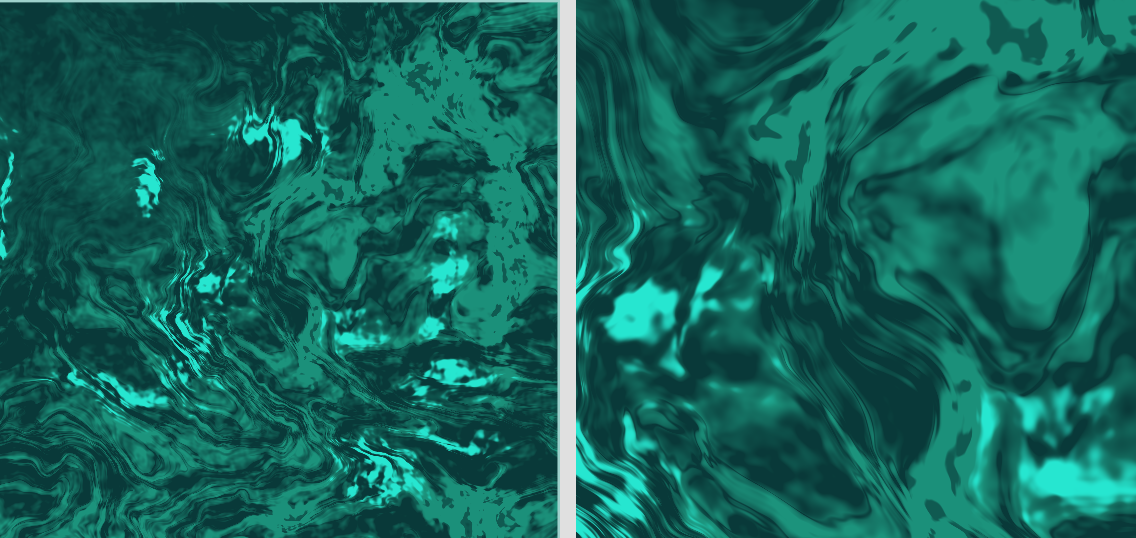
Left: the whole. Right: its middle third, enlarged.
Write a Shadertoy shader that draws this texture.

```glsl
// Marbled teal mineral surface: smoky dark pools, flat green plateaus and torn cyan patches.
// Layered noise is folded by domain warping; fine gritty veins follow the contours of a flow
// field, while soft ellipses steer where the plateaus and the cyan patches gather.

#define FOLD 0.20          // strength of the large folds
#define CURL 0.045         // strength of the small curls
#define VEIN_DENSITY 22.0  // veins per unit of flow
#define VEIN_CONTRAST 1.5
#define GRIT_CONTRAST 2.0
#define GRAIN_SCALE 75.0
#define BRIGHT_LEVEL 0.66  // higher leaves less cyan
#define DARK vec3(0.035, 0.225, 0.222)
#define TEAL vec3(0.108, 0.575, 0.485)
#define CYAN vec3(0.150, 0.900, 0.815)
#define PALE vec3(0.620, 0.820, 0.800)

// Ellipses: centre.xy, radius.xy
const vec4 PLATEAUS[8] = vec4[8](
    vec4(0.79, 0.82, 0.14, 0.09), vec4(0.90, 0.54, 0.050, 0.36),
    vec4(0.87, 0.06, 0.12, 0.08), vec4(0.58, 0.64, 0.14, 0.040),
    vec4(0.69, 0.74, 0.05, 0.12), vec4(0.52, 0.03, 0.07, 0.04),
    vec4(0.56, 0.36, 0.025, 0.12), vec4(0.47, 0.57, 0.03, 0.06));

const vec4 PATCHES[11] = vec4[11](
    vec4(0.38, 0.47, 0.075, 0.060), vec4(0.32, 0.35, 0.060, 0.095),
    vec4(0.64, 0.41, 0.060, 0.045), vec4(0.79, 0.46, 0.030, 0.110),
    vec4(0.80, 0.30, 0.100, 0.045), vec4(0.69, 0.11, 0.070, 0.120),
    vec4(0.86, 0.18, 0.090, 0.045), vec4(0.48, 0.74, 0.110, 0.055),
    vec4(0.01, 0.60, 0.022, 0.140), vec4(0.26, 0.67, 0.030, 0.090),
    vec4(0.22, 0.26, 0.120, 0.035));

float hash(vec2 cell) {
    vec3 h = fract(vec3(cell.xyx) * 0.1031);
    h += dot(h, h.yzx + 33.33);
    return fract((h.x + h.y) * h.z);
}

float noise(vec2 p) {
    vec2 i = floor(p), f = fract(p);
    f = f * f * (3.0 - 2.0 * f);
    return mix(mix(hash(i), hash(i + vec2(1, 0)), f.x),
               mix(hash(i + vec2(0, 1)), hash(i + vec2(1, 1)), f.x), f.y);
}

float fbm(vec2 p, int octaves) {
    float sum = 0.0, total = 0.0, amp = 0.5;
    for (int i = 0; i < octaves; i++) {
        sum += amp * noise(p);
        total += amp;
        p = mat2(1.6, 1.2, -1.2, 1.6) * p + 7.3;
        amp *= 0.6;
    }
    return sum / total;
}

vec2 warp(vec2 p) {
    return vec2(fbm(p, 3), fbm(p + 41.7, 3)) - 0.5;
}

float ellipse(vec2 p, vec4 e) {
    vec2 d = (p - e.xy) / e.zw;
    return exp(-dot(d, d));
}

void mainImage(out vec4 fragColor, in vec2 fragCoord) {
    vec2 uv = fragCoord / iResolution.xy;
    vec2 p = fragCoord / iResolution.y;

    // Folded coordinates
    vec2 fold = warp(p * 3.6 + 5.0);
    vec2 q = p + FOLD * fold;
    vec2 curl = warp(q * 15.0);
    q += CURL * curl;
    vec2 place = uv + 0.08 * fold + 0.06 * curl;

    // Where plateaus and cyan patches gather
    float plateau = 0.0, glow = 0.0;
    for (int i = 0; i < 8; i++) plateau = max(plateau, ellipse(place, PLATEAUS[i]));
    for (int i = 0; i < 11; i++) glow = max(glow, ellipse(place, PATCHES[i]));
    float calm = smoothstep(0.25, 0.75, ellipse(place, vec4(0.12, 0.82, 0.36, 0.42)));
    float shade = ellipse(place, vec4(0.48, 0.94, 0.38, 0.12))
                + ellipse(place, vec4(0.02, 0.28, 0.14, 0.25));

    // Veins run upright above and level out near the bottom
    vec2 stretch = mix(vec2(1.8, 4.6), vec2(4.4, 2.1), smoothstep(0.12, 0.42, uv.y));
    float flow = fbm(q * stretch, 3);
    float vein = fbm(vec2(flow * VEIN_DENSITY, flow * 6.0) + q * 9.0, 4) - 0.5;
    float grit = fbm(vec2(flow * 38.0, flow * 9.0) + q * 30.0, 3) - 0.5;
    float grain = fbm((p + 0.3 * (q - p)) * GRAIN_SCALE, 2) - 0.5;
    float smoke = fbm(q * 5.0 + 19.0, 5) - 0.5;

    // Tone from dark pools to flat green
    float flatness = smoothstep(0.38, 0.62, plateau + 0.5 * vein + 0.5 * grit + 0.3 * grain);
    float rough = 0.42 + VEIN_CONTRAST * vein + GRIT_CONTRAST * grit + 0.9 * grain + 0.3 * smoke;
    float etched = 1.0 - smoothstep(0.0, 0.05, abs(vein + 0.4 * grit));
    rough -= 0.4 * etched;
    float smoky = 0.23 + 0.9 * smoke + 0.4 * vein + 0.45 * grit + 0.4 * grain;
    float tone = mix(rough, smoky, calm) - 0.30 * shade;
    float specks = smoothstep(0.11, 0.19, -0.75 * grain - 0.75 * grit);
    tone = mix(tone, 0.97 - 0.6 * specks, flatness);
    vec3 color = mix(DARK, TEAL, clamp(tone, 0.0, 1.0));

    // Torn cyan patches with gritty, unevenly lit insides
    float torn = glow + 1.1 * vein + 1.7 * grit + 1.0 * grain - BRIGHT_LEVEL;
    float lit = smoothstep(-0.02, 0.42, torn) * smoothstep(0.08, 0.25, glow);
    color = mix(color, CYAN, lit);

    // Pale rim along the top and right edges
    float edge = min(1.0 - uv.x, 1.0 - uv.y);
    color = mix(color, PALE, 1.0 - smoothstep(0.0035, 0.0055, edge));

    fragColor = vec4(color, 1.0);
}
```
